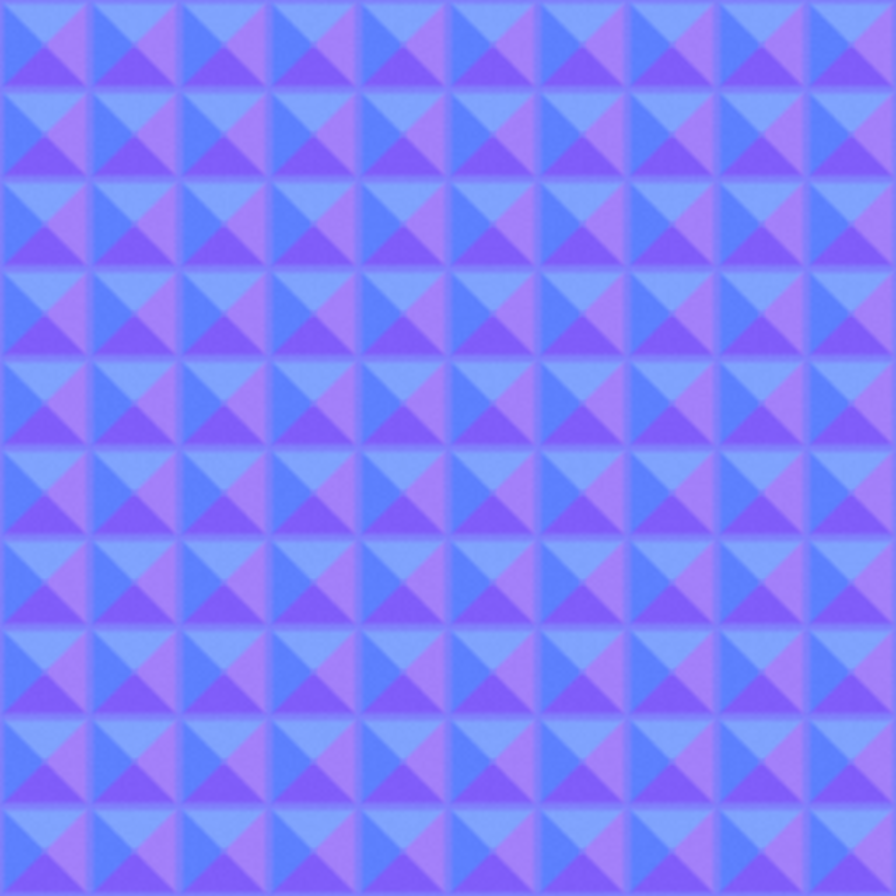
Reproduce this texture map procedurally as a three.js fragment shader.

```glsl
#define REPEATS 10.0
#define TILT 0.137
#define RIDGE_SOFTNESS 0.055
#define GROOVE_WIDTH 0.085
#define GRAIN_SCALE 256.0
#define GRAIN_AMOUNT 0.012
#define FLAT_COLOR vec3(0.5, 0.5, 0.985)

varying vec2 vUv;

float hash(vec2 p) {
  return fract(sin(dot(p, vec2(127.1, 311.7))) * 43758.5453);
}

float valueNoise(vec2 p) {
  vec2 i = floor(p);
  vec2 f = fract(p);
  f = f * f * (3.0 - 2.0 * f);
  return mix(mix(hash(i), hash(i + vec2(1.0, 0.0)), f.x),
             mix(hash(i + vec2(0.0, 1.0)), hash(i + vec2(1.0, 1.0)), f.x), f.y);
}

// Slope of a square pyramid, softened at its ridges, tip and outer grooves
vec2 pyramidSlope(vec2 p) {
  vec2 a = abs(p);
  float sideFace = smoothstep(-RIDGE_SOFTNESS, RIDGE_SOFTNESS, a.x - a.y);
  vec2 direction = clamp(p / RIDGE_SOFTNESS, -1.0, 1.0);
  vec2 grooveFade = smoothstep(vec2(0.0), vec2(GROOVE_WIDTH), 0.5 - a);
  return direction * grooveFade * vec2(sideFace, 1.0 - sideFace);
}

void main() {
  vec2 cell = fract(vUv * REPEATS) - 0.5;
  vec2 slope = pyramidSlope(cell);

  // Encode the slope in red and green; left faces are slightly bluer
  vec3 color = FLAT_COLOR;
  color.rg += TILT * slope;
  color.b += 0.008 * (slope.y - slope.x);

  // Faint grain
  color += GRAIN_AMOUNT * (valueNoise(vUv * GRAIN_SCALE) - 0.5);

  gl_FragColor = vec4(clamp(color, 0.0, 1.0), 1.0);
}
```
